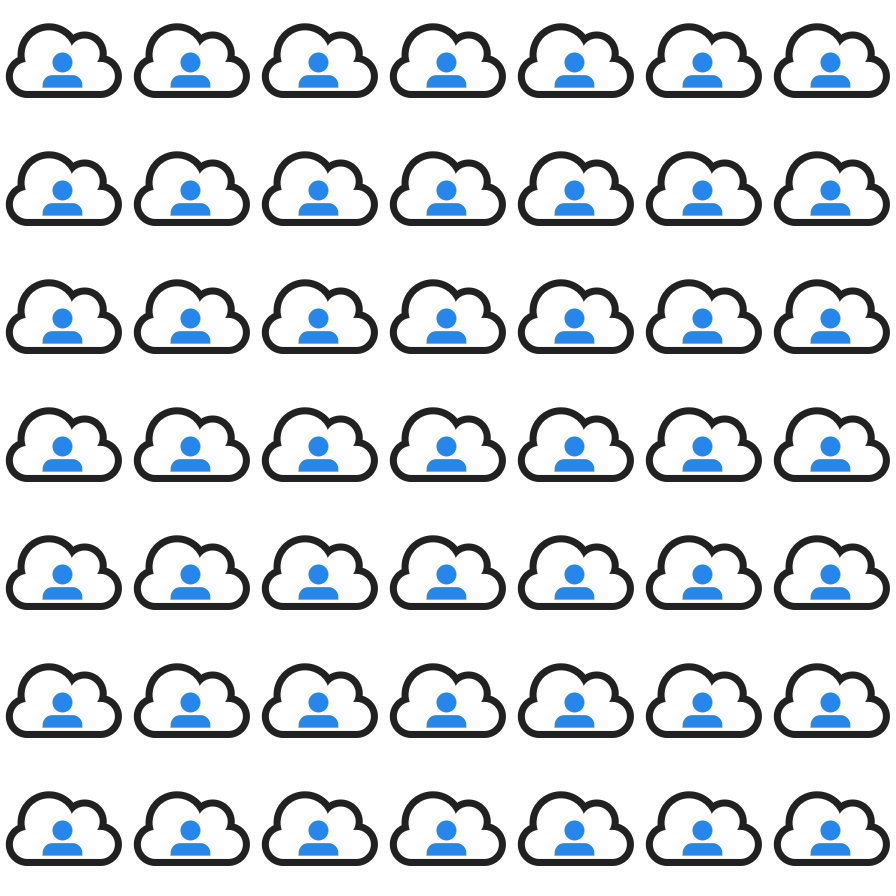
Reproduce this pattern procedurally as a Shadertoy shader.

```glsl
// Seven by seven grid of outlined clouds, each holding a blue user icon.

float circle(vec2 p, vec2 center, float radius) {
    return length(p - center) - radius;
}

float roundedBox(vec2 p, vec2 halfSize, float radius) {
    vec2 q = abs(p) - halfSize + radius;
    return length(max(q, 0.0)) + min(max(q.x, q.y), 0.0) - radius;
}

// Two puffs resting on a horizontal capsule
float cloud(vec2 p) {
    float base = circle(p, vec2(clamp(p.x, 0.214, 0.784), 0.403), 0.1685);
    float largePuff = circle(p, vec2(0.383, 0.572), 0.246);
    float smallPuff = circle(p, vec2(0.661, 0.581), 0.173);
    return min(base, min(largePuff, smallPuff));
}

// Round head above shoulders that are cut flat at the bottom
float user(vec2 p) {
    float head = circle(p, vec2(0.488, 0.512), 0.078);
    float shoulders = roundedBox(p - vec2(0.488, 0.313), vec2(0.155, 0.1), 0.076);
    return min(head, max(shoulders, 0.315 - p.y));
}

float coverage(float dist, float pixel) {
    return clamp(0.5 - dist / pixel, 0.0, 1.0);
}

void mainImage(out vec4 fragColor, in vec2 fragCoord) {
    const float repeats = 7.0;
    vec2 cell = fract(fragCoord / iResolution.xy * repeats);
    float pixel = repeats / min(iResolution.x, iResolution.y);

    // The outline lies inside the cloud's edge
    float edge = cloud(cell);
    float outline = max(edge, -edge - 0.055);

    vec3 color = vec3(1.0);
    color = mix(color, vec3(0.13), coverage(outline, pixel));
    color = mix(color, vec3(0.15, 0.53, 0.91), coverage(user(cell), pixel));
    fragColor = vec4(color, 1.0);
}
```
